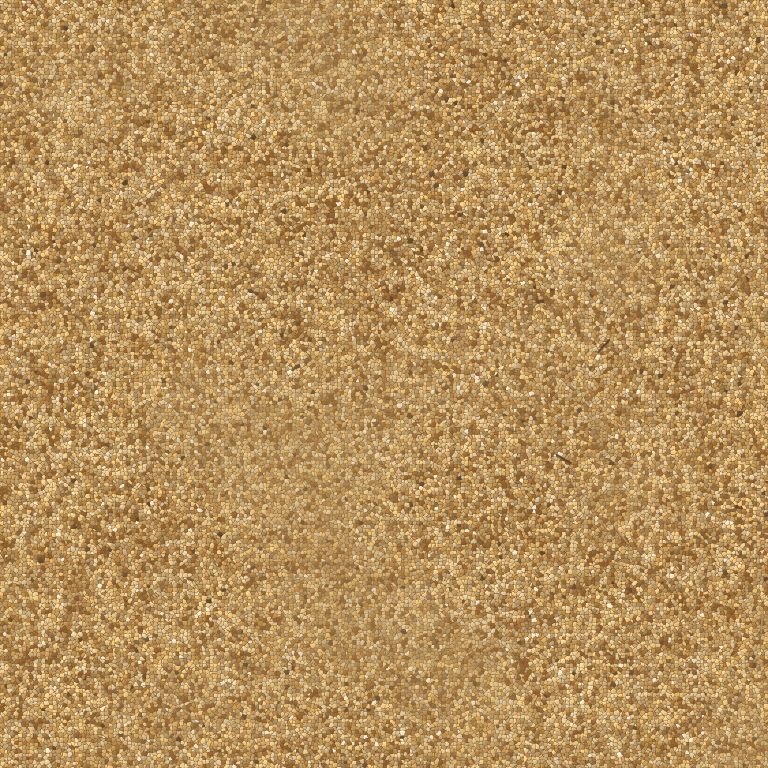
Give the GLSL for this texture, as a Shadertoy shader.

```glsl
// Coarse golden sand: tightly packed tiny grains with brown gaps, soft patches and a few twigs.

const vec3 BROWN = vec3(0.55, 0.38, 0.20);
const vec3 TAN = vec3(0.74, 0.60, 0.39);
const vec3 CREAM = vec3(0.94, 0.84, 0.64);
const vec3 GOLD_TINT = vec3(1.05, 0.98, 0.80);
const vec3 GREY_TINT = vec3(0.97, 1.00, 1.08);
const vec3 GAP = vec3(0.44, 0.29, 0.14);
const vec3 DUST = vec3(0.71, 0.58, 0.38);
const vec3 DARK_SPECK = vec3(0.32, 0.23, 0.15);
const vec3 WHITE_SPECK = vec3(0.97, 0.92, 0.80);
const float GRAINS = 205.0;
const int TWIGS = 8;
const int SAMPLES = 2;

vec3 hash3(vec2 p) {
    vec3 q = fract(p.xyx * vec3(0.1031, 0.1030, 0.0973));
    q += dot(q, q.yxz + 33.33);
    return fract((q.xxy + q.yzz) * q.zyx);
}

// Gradient noise, roughly -0.7 to 0.7
float gradientDot(vec2 cell, vec2 f, vec2 corner) {
    float angle = 6.2832 * hash3(cell + corner + 71.0).x;
    return dot(vec2(cos(angle), sin(angle)), f - corner);
}

float gradientNoise(vec2 p) {
    vec2 cell = floor(p), f = fract(p);
    vec2 u = f * f * f * (f * (f * 6.0 - 15.0) + 10.0);
    float low = mix(gradientDot(cell, f, vec2(0, 0)), gradientDot(cell, f, vec2(1, 0)), u.x);
    float high = mix(gradientDot(cell, f, vec2(0, 1)), gradientDot(cell, f, vec2(1, 1)), u.x);
    return mix(low, high, u.y);
}

// Nearest grain: xy = cell id, z = distance to the gap, w = slope toward the light
vec4 nearestGrain(vec2 p) {
    vec2 base = floor(p), id = base, toCentre = vec2(0.0);
    float first = 8.0, second = 8.0;
    for (int y = -1; y <= 1; y++)
    for (int x = -1; x <= 1; x++) {
        vec2 cell = base + vec2(x, y);
        vec3 h = hash3(cell);
        vec2 d = p - cell - 0.1 - 0.8 * h.xy;
        float reach = length(d) - 0.3 * h.z * h.z;
        if (reach < first) {
            second = first;
            first = reach;
            id = cell;
            toCentre = d;
        } else {
            second = min(second, reach);
        }
    }
    return vec4(id, second - first, dot(toCentre, vec2(-0.6, 0.8)));
}

vec3 grainColour(vec2 id, float patchTone) {
    vec3 h = hash3(id + 317.0);
    float tone = clamp(pow(h.x, 0.75) + patchTone, 0.0, 1.0);
    vec3 colour = mix(BROWN, TAN, smoothstep(0.0, 0.5, tone));
    colour = mix(colour, CREAM, smoothstep(0.45, 1.05, tone));
    colour *= mix(GREY_TINT, GOLD_TINT, h.y);
    colour = mix(colour, DARK_SPECK, 0.8 * step(0.993, h.z));
    return mix(colour, WHITE_SPECK, step(h.z, 0.012));
}

vec3 sandColour(vec2 uv, float patchTone, float dustiness) {
    vec2 wobble = vec2(gradientNoise(uv * 330.0), gradientNoise(uv * 330.0 + 47.0));
    vec4 grain = nearestGrain(uv * GRAINS + 0.25 * wobble);
    vec3 colour = grainColour(grain.xy, patchTone) * (1.0 + 0.14 * grain.w);
    float gap = 1.0 - smoothstep(0.0, 0.18, grain.z);
    colour = mix(colour, GAP, 0.9 * gap);
    return mix(colour, DUST, dustiness);
}

float segmentDistance(vec2 p, vec2 dir, float halfLength) {
    float along = clamp(dot(p, dir), -halfLength, halfLength);
    return length(p - along * dir);
}

// Sparse short twigs, each with a shadow along its lower side
vec3 addTwigs(vec3 colour, vec2 uv, float pixel) {
    for (int i = 0; i < TWIGS; i++) {
        vec3 h = hash3(vec2(float(i) * 7.3 + 3.0, 19.0));
        vec3 k = hash3(vec2(float(i) * 5.1 + 8.0, 53.0));
        float angle = 3.1416 * h.z;
        vec2 dir = vec2(cos(angle), sin(angle));
        vec2 p = uv - h.xy;
        float halfLength = mix(0.005, 0.016, k.x);
        float shadow = segmentDistance(p + vec2(0.0, 0.0016), dir, halfLength);
        float twig = segmentDistance(p, dir, halfLength);
        colour = mix(colour, GAP, 0.6 * (1.0 - smoothstep(0.0005, 0.001 + pixel, shadow)));
        vec3 bark = mix(DARK_SPECK, TAN, step(0.4, k.y));
        colour = mix(colour, bark, 0.8 * (1.0 - smoothstep(0.0003, 0.0007 + pixel, twig)));
    }
    return colour;
}

void mainImage(out vec4 fragColor, in vec2 fragCoord) {
    float pixel = 1.0 / iResolution.y;
    vec2 uv = fragCoord * pixel;

    // Broad drifts of tone and dust
    float patchTone = 0.10 * gradientNoise(uv * 5.0) + 0.16 * gradientNoise(uv * 17.0 + 9.0)
                    + 0.26 * gradientNoise(uv * 55.0 + 31.0);
    float dustiness = 0.28 * smoothstep(-0.1, 0.5, gradientNoise(uv * 3.5 + 5.0));

    // Supersampled grains
    vec3 colour = vec3(0.0);
    for (int j = 0; j < SAMPLES; j++)
    for (int i = 0; i < SAMPLES; i++) {
        vec2 offset = (vec2(i, j) + 0.5) / float(SAMPLES) - 0.5;
        colour += sandColour(uv + offset * pixel, patchTone, dustiness);
    }
    colour /= float(SAMPLES * SAMPLES);
    fragColor = vec4(addTwigs(colour, uv, pixel), 1.0);
}
```
